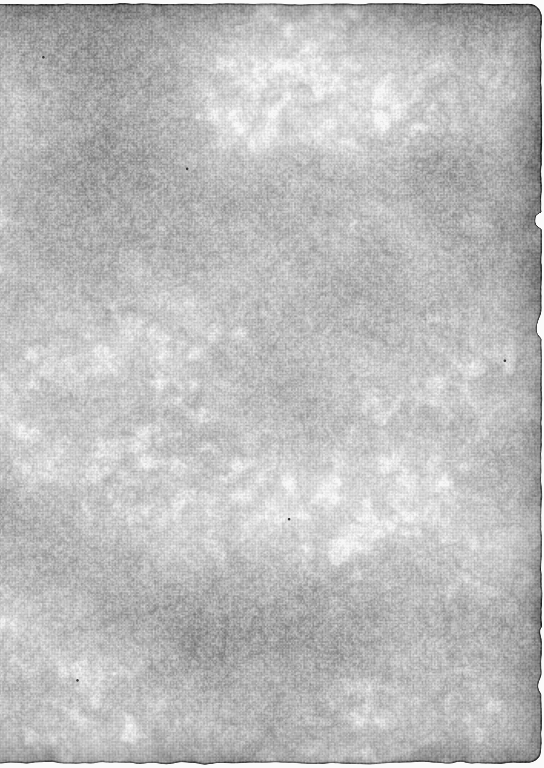
Give the GLSL for this texture, as a Shadertoy shader.

```glsl
// An aged grey sheet of paper with worn top, right and bottom edges.
// Broad noise clouds, lacy ridged veins, pale flecks, a fine diagonal weave
// and grain are summed into one tone; a box distance shapes the sheet.

const float PAPER_TONE = 0.752;
const float BACKING_TONE = 0.98;
const float CLOUD_CONTRAST = 0.43;
const float VEIN_CONTRAST = 0.085;
const float FLECK_CONTRAST = 0.12;
const float GRAIN_CONTRAST = 0.21;
const float WEAVE_CONTRAST = 0.032;
const float WEAVE_PERIOD = 0.0056;
const float EDGE_SHADE = 0.27;
const float EDGE_REACH = 0.030;
const float MARGIN = 0.005;
const float CORNER_RADIUS = 0.018;
const float TAU = 6.28318;

float hash(vec2 cell) {
    vec3 q = fract(vec3(cell.xyx) * 0.1031);
    q += dot(q, q.yzx + 33.33);
    return fract((q.x + q.y) * q.z);
}

float noise(vec2 p) {
    vec2 cell = floor(p), f = fract(p);
    f = f * f * (3.0 - 2.0 * f);
    return mix(mix(hash(cell), hash(cell + vec2(1, 0)), f.x),
               mix(hash(cell + vec2(0, 1)), hash(cell + vec2(1, 1)), f.x), f.y);
}

float fbm(vec2 p) {
    float sum = 0.0, weight = 0.533;
    for (int i = 0; i < 4; i++) {
        sum += weight * noise(p);
        p = mat2(1.6, 1.2, -1.2, 1.6) * p + 17.3;
        weight *= 0.5;
    }
    return sum;
}

// Thin dark creases where noise crosses its middle value
float veins(vec2 p) {
    float sum = 0.0, weight = 0.5;
    p += 0.012 * vec2(noise(p * 40.0), noise(p * 40.0 + 9.0));
    for (int i = 0; i < 3; i++) {
        float ridge = 1.0 - abs(2.0 * noise(p * 42.0 + 31.0) - 1.0);
        sum += weight * (pow(ridge, 4.0) - 0.3);
        p = mat2(1.5, 1.1, -1.1, 1.5) * p + 3.7;
        weight *= 0.85;
    }
    return sum;
}

// Sparse dark dots, at most one in each cell
float specks(vec2 p, float pixel) {
    vec2 grid = p * 7.0, cell = floor(grid);
    vec2 centre = 0.2 + 0.6 * vec2(hash(cell + 5.0), hash(cell + 71.0));
    float dist = length(fract(grid) - centre) / 7.0;
    float present = step(0.88, hash(cell + 43.0));
    return present * (1.0 - smoothstep(0.0008, 0.0012 + pixel, dist));
}

// Depth inside the sheet; the left side runs off the canvas
float sheetDepth(vec2 p, float width) {
    float wear = 0.003 * (fbm(p * 45.0) - 0.5);
    float bite = 0.011 * smoothstep(0.80, 0.96, noise(vec2(p.y * 28.0, 4.0)));
    bite *= smoothstep(0.03, 0.0, width - p.x);
    vec2 low = vec2(-0.3, MARGIN + 0.003 * noise(vec2(p.x * 60.0, 8.0)));
    vec2 high = vec2(width - 0.003, 1.0 - MARGIN);
    vec2 q = abs(p - 0.5 * (low + high)) - 0.5 * (high - low) + CORNER_RADIUS;
    float box = length(max(q, 0.0)) + min(max(q.x, q.y), 0.0) - CORNER_RADIUS;
    return -box + wear - bite;
}

void mainImage(out vec4 fragColor, in vec2 fragCoord) {
    float pixel = 1.0 / iResolution.y;
    vec2 p = fragCoord * pixel;
    float depth = sheetDepth(p, iResolution.x * pixel);

    // Broad clouds, slightly wider than tall
    float cloud = fbm(p * vec2(4.2, 5.6) + vec2(12.4, 3.1)) - 0.5;
    float tone = PAPER_TONE + CLOUD_CONTRAST * cloud;

    // Lacy mottling and clustered pale flecks
    tone -= VEIN_CONTRAST * veins(p);
    float cluster = smoothstep(-0.12, 0.2, cloud + 0.5 * (noise(p * 17.0) - 0.5));
    float fleck = smoothstep(0.55, 0.95, fbm(p * 48.0 + 6.0) + 0.12);
    tone += FLECK_CONTRAST * cluster * (fleck - 0.15);

    // Printed weave and paper grain, rougher in the dark parts
    vec2 diagonal = vec2(p.x + p.y, p.x - p.y) * TAU / (WEAVE_PERIOD * 1.414);
    tone += WEAVE_CONTRAST * sin(diagonal.x) * sin(diagonal.y);
    float grain = 0.65 * noise(p * 500.0) + 0.35 * noise(p * 260.0 + 50.0) - 0.5;
    tone += GRAIN_CONTRAST * grain * (1.0 - 1.2 * cloud);

    // Patchy soot along the borders, dark rim and specks
    float patchy = 0.35 + 1.1 * fbm(p * 8.0 + 40.0);
    tone -= EDGE_SHADE * patchy * exp(-max(depth, 0.0) / EDGE_REACH);
    float rim = 1.0 - smoothstep(0.0008, 0.0012 + 1.5 * pixel, depth);
    tone -= 0.28 * rim;
    tone = mix(tone, 0.2, specks(p, pixel));

    float inside = smoothstep(-0.5 * pixel, 0.5 * pixel, depth);
    tone = mix(BACKING_TONE, clamp(tone, 0.08, 0.97), inside);
    fragColor = vec4(vec3(tone), 1.0);
}
```
